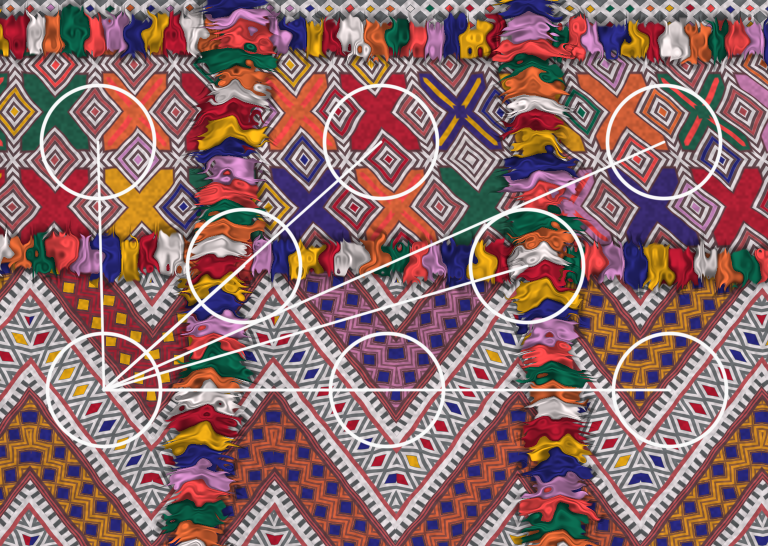
Reproduce this pattern procedurally as a Shadertoy shader.

```glsl
const float WIDTH = 7.68;             // canvas width in cloth units, y runs down
const float STRIP_END = 0.33;         // top trellis / cross panel border
const float PANEL_END = 2.6;          // cross panel / zigzag panel border
const float ZIG_PERIOD = 2.44;
const float ZIG_SLOPE = 1.3;
const float ZIG_REPEAT = 2.15;        // vertical distance between coloured bands
const float ZIG_COLOUR = 0.75;        // vertical thickness of a coloured band
const float ZIG_STRETCH = 1.64;       // vertical to perpendicular distance
const float RING_RADIUS = 0.565;
const vec3 WHITE = vec3(0.83, 0.80, 0.81);
const vec3 DARK = vec3(0.36, 0.23, 0.25);
const vec3 GREY = vec3(0.40, 0.41, 0.42);
const vec3 CLAY = vec3(0.66, 0.29, 0.31);
const vec3 DYES[8] = vec3[8](
    vec3(0.82, 0.38, 0.20), vec3(0.04, 0.36, 0.27), vec3(0.90, 0.27, 0.27), vec3(0.72, 0.48, 0.68),
    vec3(0.15, 0.15, 0.46), vec3(0.83, 0.60, 0.08), vec3(0.64, 0.09, 0.17), vec3(0.84, 0.80, 0.80));
const int CROSS_DYES[20] = int[20](1, 0, 6, 0, 6, 4, 5, 0, 1, 3,
                                   6, 5, 1, 4, 0, 1, 3, 4, 6, 5);
const int ZIG_DYES[8] = int[8](5, 6, 3, 5, 5, 0, 0, 5);

float hash(vec2 p) { return fract(sin(dot(p, vec2(127.1, 311.7))) * 43758.5453); }

float noise(vec2 p) {
    vec2 i = floor(p), f = fract(p);
    f = f * f * (3.0 - 2.0 * f);
    return mix(mix(hash(i), hash(i + vec2(1, 0)), f.x),
               mix(hash(i + vec2(0, 1)), hash(i + vec2(1, 1)), f.x), f.y);
}

vec3 dye(float id) { return DYES[int(mod(id + 0.5, 8.0))]; }
float below(float x, float edge) { return 1.0 - smoothstep(edge - 0.012, edge + 0.012, x); }
float band(float x, float lo, float hi) { return below(x, hi) * (1.0 - below(x, lo)); }
float stripe(float x) { return smoothstep(0.4, 0.7, abs(fract(x) * 2.0 - 1.0)); }

// Fine trellis along the top
vec3 trellis(vec2 p) {
    vec2 g = p / vec2(0.2, 0.17), f = abs(fract(g) - 0.5);
    float d = f.x + f.y;
    vec3 c = mix(GREY, WHITE, band(d, 0.25, 0.62));
    return mix(c, dye(floor(hash(floor(g)) * 8.0)), below(d, 0.2));
}

// Crosses between nested diamonds
vec3 crosses(vec2 p) {
    vec2 g = vec2((p.x - 0.55) / (0.757 + 0.047 * p.y), (p.y - 1.12) / 0.95);
    vec2 id = floor(g + 0.5), f = abs(g - id);
    float d = 0.5 - abs(f.x - f.y);
    float reach = max(f.x, f.y);
    vec2 diamond = f.x > f.y ? vec2(floor(g.x) + 0.5, id.y) : vec2(id.x, floor(g.y) + 0.5);
    float pick = hash(diamond);
    vec3 tint = pick < 0.5 ? CLAY : dye(floor(pick * 16.0));
    vec3 c = mix(WHITE, mix(DARK, GREY, 0.3), stripe(d / 0.09));
    c = mix(c, tint, band(d, 0.2, 0.25) + below(d, 0.05));

    int column = int(clamp(id.x, 0.0, 9.0)), row = int(clamp(id.y, 0.0, 1.0));
    float main = float(CROSS_DYES[row * 10 + column]);
    c = mix(c, DARK, (1.0 - below(d, 0.335)) * below(reach, 0.425));
    c = mix(c, mix(dye(main), CLAY, 0.15), (1.0 - below(d, 0.36)) * below(reach, 0.4));
    float accent = step(0.45, hash(id + 3.0)) * (1.0 - below(d, 0.46)) * band(reach, 0.07, 0.36);
    return mix(c, dye(main == 6.0 || main == 4.0 ? 5.0 : 2.0), accent);
}

// Zigzag bands: coloured lozenges alternating with white combs
vec3 zigzags(vec2 p) {
    float u = (p.x - 0.3) / ZIG_PERIOD;
    float a = abs(u - floor(u + 0.5)) * ZIG_PERIOD;
    float z = p.y - ZIG_SLOPE * a - 1.8;
    float k = floor(z / ZIG_REPEAT), h = z - k * ZIG_REPEAT;
    float along = (a + ZIG_SLOPE * p.y) / ZIG_STRETCH;

    if (h < ZIG_COLOUR) {
        int index = k < 0.5 ? int(clamp(floor(u) + 1.0, 0.0, 3.0)) : 4 + int(clamp(floor(u + 0.5), 0.0, 3.0));
        float main = float(ZIG_DYES[index]);
        vec2 q = vec2(along, h / ZIG_STRETCH) / 0.2285;
        vec2 f = abs(fract(q + vec2(0.5 * floor(q.y), 0.0)) - 0.5);
        float r = f.x + f.y;
        vec3 c = mix(mix(dye(main), CLAY, 0.25), DARK, 0.65 * stripe(r * 4.0));
        c = mix(c, DARK, below(r, 0.42));
        c = mix(c, dye(main == 6.0 ? 5.0 : 4.0), below(r, 0.31));
        return mix(DARK, c, band(h, 0.04, ZIG_COLOUR - 0.04));
    }
    float m = abs((h - ZIG_COLOUR) / (ZIG_REPEAT - ZIG_COLOUR) * 2.0 - 1.0);
    float cell = along / 0.22;
    float r = abs(fract(cell) - 0.5) + m * 0.95;
    vec3 c = mix(GREY, WHITE, stripe(r * 3.2));
    c = mix(c, dye(4.0 + floor(hash(vec2(floor(cell), floor(u * 2.0))) * 3.0)), below(r, 0.22));
    c = mix(c, CLAY, band(m, 0.44, 0.54));
    c = mix(c, WHITE, band(m, 0.54, 0.66));
    c = mix(c, mix(WHITE, GREY * 0.8, stripe(along / 0.09)), band(m, 0.66, 0.86));
    return mix(c, mix(CLAY, DARK, stripe(m * 16.0)), 1.0 - below(m, 0.86));
}

// Frayed wool tufts: s counts tufts along the cord, t is the distance across it
void layTufts(inout vec3 c, float s, float t, float width, float seed) {
    s += 0.9 * (noise(vec2(t * 8.0, s * 2.5 + seed)) - 0.5);
    float id = floor(s + 0.5), side = seed + 5.0 * sign(t);
    float halfWidth = width * (0.65 + 0.45 * hash(vec2(id, side)) + 0.6 * (noise(vec2(s * 7.0, side)) - 0.5));
    float edge = abs(t) - halfWidth;
    float fibre = noise(vec2(s * 8.0 + seed, t * 9.0));
    vec3 wool = dye(id) * (0.55 + 0.75 * fibre) * (1.0 - 0.4 * smoothstep(0.3, 0.5, abs(s - id)));
    c *= 1.0 - 0.45 * (1.0 - smoothstep(0.0, 0.12, edge));
    c = mix(c, wool, 1.0 - smoothstep(-0.015, 0.015, edge));
}

// Thin white rings on a staggered grid, joined to one hub
void layRings(inout vec3 c, vec2 p) {
    vec2 hub = vec2(1.04, 3.9);
    for (int j = 0; j < 3; j++)
    for (int i = 0; i < 3; i++) {
        vec2 centre = vec2(0.98 + 2.83 * float(i) + 0.03 * float(j) + (j == 1 ? 1.43 : 0.0), 1.42 + 1.24 * float(j));
        if (centre.x > WIDTH) continue;
        vec2 v = p - hub, w = centre - hub;
        float line = length(v - w * clamp(dot(v, w) / max(dot(w, w), 1e-4), 0.0, 1.0)) - 0.012;
        float ring = abs(length(p - centre) - RING_RADIUS) - 0.017;
        c = mix(c, vec3(0.98), 1.0 - smoothstep(-0.005, 0.008, min(line, ring)));
    }
}

vec3 render(vec2 p) {
    vec2 q = p + 0.025 * (vec2(noise(p * 6.0), noise(p * 6.0 + 40.0)) - 0.5);
    vec3 c = q.y < STRIP_END ? trellis(q) : q.y < PANEL_END ? crosses(q) : zigzags(q);
    c *= 0.84 + 0.22 * noise(p * 32.0) + 0.1 * noise(p * 1.5);
    for (float i = 0.0; i < 2.0; i++) {
        float t = p.y - mix(0.32 + 0.013 * p.x, 2.54 + 0.015 * p.x, i);
        layTufts(c, (p.x - mix(1.55, 1.3, i)) / mix(0.2, 0.22, i) + 5.0, t, 0.2, 11.0 + 20.0 * i);
    }
    for (float i = 0.0; i < 2.0; i++) {
        float t = p.x - mix(2.42 - 0.085 * p.y, 5.28 + 0.065 * p.y, i);
        layTufts(c, 5.0 - (p.y - 1.3 - 0.1 * i - 0.25 * abs(t)) / 0.19, t, 0.32, 57.0 + 20.0 * i);
    }
    layRings(c, p);
    return c;
}

void mainImage(out vec4 fragColor, in vec2 fragCoord) {
    vec3 sum = vec3(0.0);
    for (int k = 0; k < 4; k++) {
        vec2 pos = fragCoord + vec2(k % 2, k / 2) * 0.5 - 0.25;
        sum += render(vec2(pos.x, iResolution.y - pos.y) * WIDTH / iResolution.x);
    }
    fragColor = vec4(sum * 0.25, 1.0);
}
```
